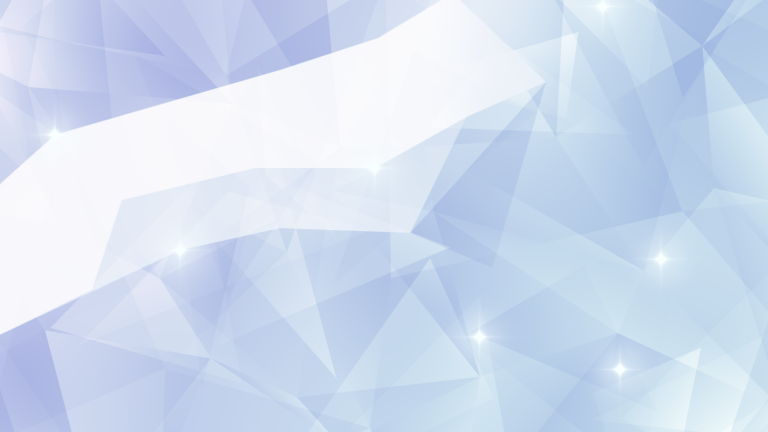
Give the GLSL for this background, as a Shadertoy shader.

```glsl
// Pale polygonal backdrop: a bright angular band crosses icy blue facets.
// Jittered triangle meshes and translucent shards shift one tone value,
// which a three-stop palette colours; small star glints finish it.

const vec3 DEEP_BLUE = vec3(0.65, 0.715, 0.885);
const vec3 ICE_BLUE = vec3(0.80, 0.86, 0.935);
const vec3 SOFT_WHITE = vec3(0.985, 0.985, 0.992);
const int SHARD_COUNT = 24;

vec2 hash2(vec2 p) {
    vec3 q = fract(vec3(p.xyx) * vec3(0.1031, 0.1030, 0.0973));
    q += dot(q, q.yzx + 33.33);
    return fract((q.xx + q.yz) * q.zy);
}

float cross2(vec2 a, vec2 b) { return a.x * b.y - a.y * b.x; }

float ramp(float a, float b, float x) { return clamp((x - a) / (b - a), 0.0, 1.0); }

float glow(vec2 p, vec2 centre, float radius) {
    vec2 q = (p - centre) / radius;
    return exp(-dot(q, q));
}

// Antialiased step over a continuous signed field.
float cover(float d) {
    float w = fwidth(d) * 0.75 + 1e-5;
    return smoothstep(-w, w, d);
}

// Barycentric weights in xyz, antialiased coverage in w.
vec4 triangle(vec2 p, vec2 a, vec2 b, vec2 c) {
    float area = cross2(b - a, c - a);
    area = abs(area) < 1e-5 ? 1e-5 : area;
    vec3 w = vec3(cross2(c - b, p - b), cross2(a - c, p - c), cross2(b - a, p - a)) / area;
    vec3 d = w * abs(area) / vec3(length(c - b), length(a - c), length(b - a));
    float soft = 0.8 / iResolution.y;
    return vec4(w, smoothstep(-soft, soft, min(d.x, min(d.y, d.z))));
}

vec2 meshVertex(vec2 id, float seed) { return id + 0.5 + 0.8 * (hash2(id + seed) - 0.5); }

// Signed shade of a jittered mesh, graded linearly inside each facet.
float facets(vec2 p, float size, float seed) {
    vec2 u = p / size;
    float total = 0.0, weight = 1e-4;
    for (int k = 0; k < 8; k++) {
        vec2 id = floor(u) - vec2(k & 1, (k >> 1) & 1);
        vec2 a = meshVertex(id, seed), b = meshVertex(id + vec2(1, 0), seed);
        vec2 c = meshVertex(id + 1.0, seed), d = meshVertex(id + vec2(0, 1), seed);
        float upper = float(k >> 2);
        bool flip = hash2(id + seed + 7.0).x > 0.5;
        vec2 first = flip ? b : a, last = flip ? d : c;
        vec2 tip = flip ? (upper > 0.5 ? a : c) : (upper > 0.5 ? d : b);
        vec4 t = triangle(u * size, first * size, tip * size, last * size);
        vec2 h = hash2(id * 3.0 + upper * 17.0 + seed);
        float shade = dot(t.xyz, vec3(h, hash2(h * 91.0).x)) * 2.0 - 1.0;
        total += t.w * clamp(shade, -1.0, 1.0);
        weight += t.w;
    }
    return total / weight;
}

// Overlapping translucent triangles, strongest at one corner.
float shards(vec2 p, float aspect) {
    float sum = 0.0;
    for (int i = 0; i < SHARD_COUNT; i++) {
        vec2 key = vec2(float(i) * 5.0, 41.0);
        vec2 centre = hash2(key) * vec2(aspect, 1.0);
        vec2 corner[3];
        for (int k = 0; k < 3; k++) {
            vec2 h = hash2(key + vec2(float(k) + 1.0, 9.0));
            float angle = 2.1 * float(k) + 1.8 * h.x + float(i) * 2.4;
            corner[k] = centre + mix(0.12, 0.42, h.y) * vec2(cos(angle), sin(angle));
        }
        vec4 t = triangle(p, corner[0], corner[1], corner[2]);
        sum += t.w * (0.2 + 0.8 * clamp(t.x, 0.0, 1.0)) * (i % 3 == 0 ? -0.20 : 0.24);
    }
    return sum;
}

// Kinked outlines of the band, as heights over x.
float bandTop(float x) {
    return 0.574 + 0.114 * ramp(0.0, 0.127, x) + 0.15 * ramp(0.127, 0.648, x)
        + 0.074 * ramp(0.648, 0.875, x) + 0.6 * max(x - 0.875, 0.0);
}
float bandBottom(float x) {
    return 0.225 + 0.196 * ramp(0.0, 0.417, x) + 0.051 * ramp(0.417, 0.648, x)
        - 0.011 * ramp(0.648, 0.95, x) + 0.268 * ramp(0.95, 1.08, x) + 0.081 * ramp(1.08, 1.264, x);
}
float brightBottom(float x) {
    return 0.225 + 0.105 * ramp(0.0, 0.213, x) + 0.207 * ramp(0.213, 0.282, x)
        + 0.074 * ramp(0.282, 0.59, x) + 0.118 * ramp(0.868, 1.08, x) + 0.081 * ramp(1.08, 1.264, x);
}

float glint(vec2 q) {
    vec2 a = abs(q);
    float rays = exp(-a.x * 35.0 - a.y * 350.0) + exp(-a.y * 35.0 - a.x * 350.0);
    return 0.45 * glow(q, vec2(0), 0.055) + 0.6 * glow(q, vec2(0), 0.012) + 0.6 * rays;
}

void mainImage(out vec4 fragColor, in vec2 fragCoord) {
    vec2 p = fragCoord / iResolution.y;
    float aspect = iResolution.x / iResolution.y;

    // Broad light and shade behind the facets.
    float tone = 0.40 + 0.3 * glow(p, vec2(1.22, 1.0), 0.25) + 0.3 * glow(p, vec2(0.0, 0.85), 0.16)
        - 0.24 * glow(p, vec2(0.95, 0.36), 0.26) - 0.22 * glow(p, vec2(0.42, 0.92), 0.25)
        - 0.10 * glow(p, vec2(1.65, 0.85), 0.3) - 0.18 * glow(p, vec2(0.0, 0.1), 0.15);
    float relief = 0.22 * facets(p, 0.31, 3.0) + 0.13 * facets(p + 0.17, 0.46, 29.0) + shards(p, aspect);
    vec4 fold = triangle(p, vec2(1.264, 0.81), vec2(0.95, 0.461), vec2(1.14, 0.38));
    tone += relief - 0.24 * fold.w * (0.4 + 0.6 * clamp(fold.y + fold.x, 0.0, 1.0));

    // Bright band with a paler lower fold.
    float side = cover(1.264 - (p.y - 0.81) * 1.047 - p.x);
    float band = cover(p.y - bandBottom(p.x)) * cover(bandTop(p.x) - p.y) * side;
    float bright = cover(p.y - brightBottom(p.x));
    float foldTone = 0.76 - 0.12 * smoothstep(0.7, 1.05, p.x) + 0.3 * relief;
    float brightTone = 0.96 - 0.15 * smoothstep(0.98, 1.2, p.x) + 0.14 * relief;
    tone = clamp(mix(tone, mix(foldTone, brightTone, bright), band), 0.0, 1.0);

    // Palette, drifting from lavender to cyan.
    vec3 col = mix(DEEP_BLUE, ICE_BLUE, min(tone * 2.0, 1.0));
    col = mix(col, SOFT_WHITE, max(tone * 2.0 - 1.0, 0.0));
    float drift = smoothstep(0.1, 1.5, p.x - 0.6 * p.y + 0.3);
    col += mix(vec3(0.016, -0.012, 0.004), vec3(-0.012, 0.016, 0.0), drift) * (1.0 - 0.8 * band);

    // Glints along the band and on an arc to its right.
    float light = 0.0;
    for (int i = 0; i < 7; i++) {
        float k = float(i < 3 ? i : i - 3);
        float x = 0.127 + 0.21 * k + 0.08 * k * k;
        float y = i == 0 ? bandTop(x) : i == 1 ? bandBottom(x) : brightBottom(x);
        vec2 arc = vec2(1.11 + 0.44 * k - 0.115 * k * k, 0.22 - 0.24 * k + 0.165 * k * k);
        light += glint(p - (i < 3 ? vec2(x, y) : arc));
    }
    col = mix(col, vec3(0.97, 1.0, 1.0), clamp(light, 0.0, 1.0));
    fragColor = vec4(clamp(col, 0.0, 1.0), 1.0);
}
```
